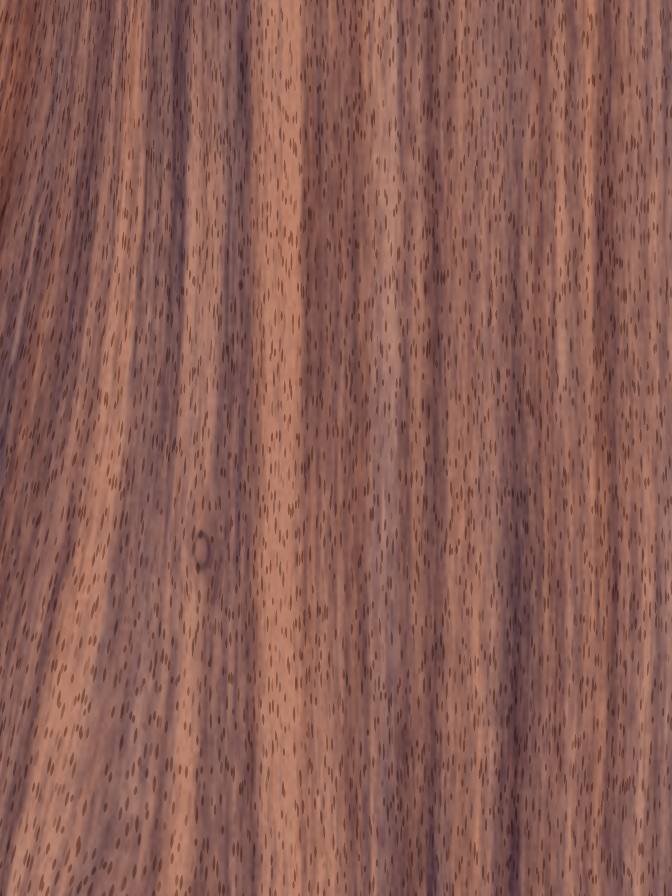
This texture is drawn by a Shadertoy shader. Its source:

```glsl
#define DARK vec3(0.32, 0.21, 0.235)
#define LIGHT vec3(0.665, 0.47, 0.405)
#define PORE_TINT vec3(0.73, 0.65, 0.62)
#define WARM_SHIFT vec3(0.035, -0.005, -0.035)
#define BASE_TONE 0.68
#define LEAN 0.2
#define KNOT_POS vec2(0.3, 0.514)
#define KNOT_SIZE vec2(0.015, 0.034)
#define PORE_WIDTH 0.0016
#define PORE_LENGTH 0.015

float hash(vec2 p) {
    vec3 q = fract(p.xyx * vec3(0.1031, 0.1030, 0.0973));
    q += dot(q, q.yzx + 33.33);
    return fract((q.x + q.y) * q.z);
}

float noise(vec2 p) {
    vec2 i = floor(p), f = fract(p);
    f = f * f * (3.0 - 2.0 * f);
    float low = mix(hash(i), hash(i + vec2(1, 0)), f.x);
    float high = mix(hash(i + vec2(0, 1)), hash(i + vec2(1, 1)), f.x);
    return mix(low, high, f.y);
}

// Noise centred on zero
float grain(vec2 p, vec2 frequency) {
    return noise(p * frequency + 57.0) - 0.5;
}

float bump(float x, float width) {
    return exp(-x * x / (width * width));
}

// Across-the-grain coordinate: leaning at the left, parted by the knot
float grainLine(vec2 p) {
    vec2 q = p - KNOT_POS;
    float r = length(q / KNOT_SIZE);
    float u = p.x - LEAN * (p.y - 0.67) * exp(-20.0 * p.x * p.x);
    u += 0.016 * grain(p, vec2(4.0, 2.2)) + 0.003 * grain(p, vec2(30.0, 14.0));
    return u - 0.6 * q.x * exp(-0.3 * r * r);
}

// Short tapered dashes, one per cell, in shifted columns
float pores(vec2 g, float seed, float pixel) {
    vec2 cells = vec2(127.0, 22.0);
    float column = floor(g.x * cells.x);
    float shift = hash(vec2(column, seed));
    vec2 s = vec2(g.x * cells.x, g.y * cells.y + shift * 9.0);
    vec2 id = floor(s) + seed * 17.0 + 200.0;
    vec2 jitter = vec2(hash(id + 3.1), hash(id + 7.7)) - 0.5;
    vec2 d = (fract(s) - 0.5 - jitter * vec2(0.5, 0.3)) / cells;
    float reach = PORE_LENGTH * mix(0.4, 1.0, hash(id + 11.3));
    float taper = 1.0 - pow(min(abs(d.y) / reach, 1.0), 2.0);
    float edge = abs(d.x) - PORE_WIDTH * taper;
    float ink = 1.0 - smoothstep(-0.5 * pixel, 0.5 * pixel, edge);
    float strength = smoothstep(0.25, 0.8, hash(id + 19.9));
    return ink * strength * smoothstep(0.0, 0.3, taper);
}

// Lengthwise stripes from broad bands down to single fibres
float stripeTone(vec2 g, vec2 p) {
    float rightSide = smoothstep(0.4, 0.8, p.x);
    float tone = BASE_TONE;
    tone += mix(0.15, 0.04, rightSide) * cos(6.2832 * (g.x - 0.3) / 0.135);
    tone += mix(0.55, 0.35, rightSide) * grain(g, vec2(17.0, 0.7));
    tone += 0.62 * grain(g, vec2(48.0, 0.9));
    tone += 0.45 * grain(g, vec2(115.0, 2.2));
    tone += 0.38 * grain(g, vec2(230.0, 22.0));
    tone += 0.16 * grain(p, vec2(2.5, 3.0));

    // Dark heartwood at the left and a streak below it
    tone -= 0.42 * (1.0 - smoothstep(0.02, 0.11, g.x));
    tone -= 0.28 * bump(g.x - 0.165, 0.014) * smoothstep(0.85, 0.4, p.y);
    return tone - 0.1 * smoothstep(0.85, 1.0, p.x);
}

void mainImage(out vec4 fragColor, in vec2 fragCoord) {
    vec2 p = fragCoord / iResolution.x;
    float pixel = 1.0 / iResolution.x;
    vec2 g = vec2(grainLine(p), p.y);

    // Knot: soft shadow, dark ring, paler heart
    float r = length((p - KNOT_POS) / KNOT_SIZE);
    float tone = stripeTone(g, p);
    tone -= 0.3 * exp(-0.35 * r * r) + 0.4 * bump(r - 0.72, 0.2);
    tone += 0.15 * bump(r, 0.4);
    tone = clamp(tone, -0.08, 1.12);

    // Purple to warm drift between stripes
    float warmth = 1.1 * grain(g + 3.0, vec2(26.0, 0.8));
    warmth += 0.6 * grain(g + 8.0, vec2(90.0, 5.0));
    warmth += 0.7 * (1.0 - smoothstep(-0.06, 0.01, g.x));
    vec3 color = mix(DARK, LIGHT, tone) + WARM_SHIFT * warmth;

    // Brown pores, then fine speckle
    float pore = max(pores(g, 1.0, pixel), pores(g + 0.0037, 2.0, pixel));
    color *= mix(vec3(1.0), PORE_TINT, pore);
    color += 0.045 * grain(p, vec2(190.0, 110.0));
    fragColor = vec4(clamp(color, 0.0, 1.0), 1.0);
}
```
